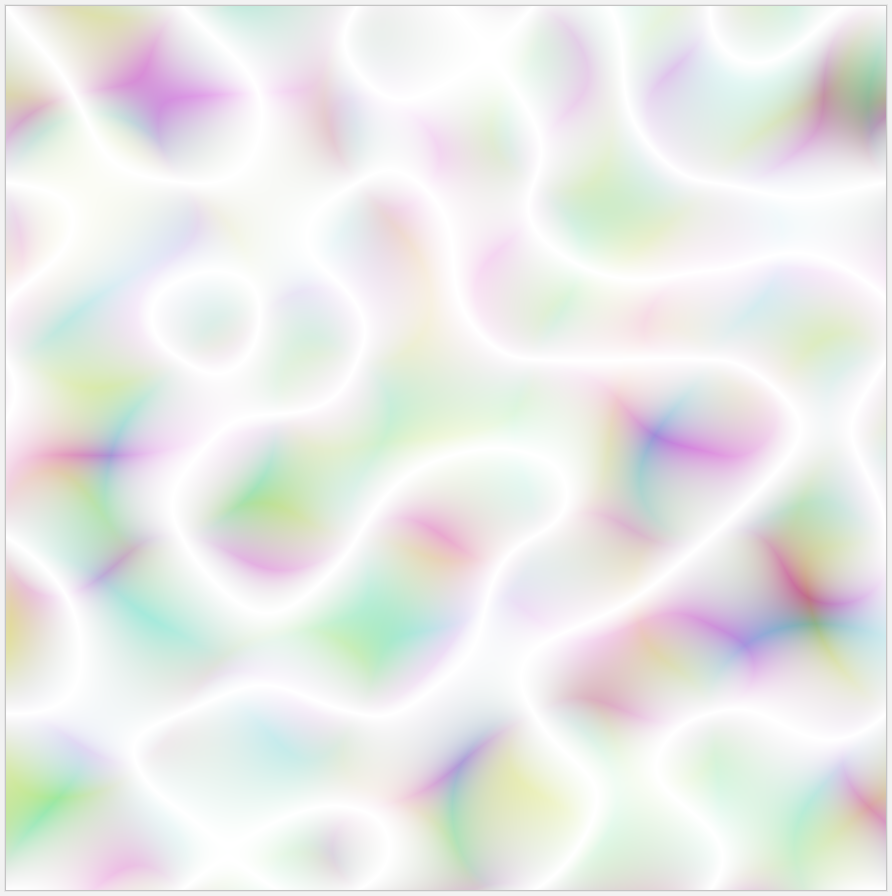
Reproduce this background procedurally as a WebGL 2 fragment shader.

```glsl
#version 300 es
precision highp float;
// Pastel ink clouds parted by glowing white veins, inside a thin grey frame.

uniform vec2 u_resolution;
out vec4 fragColor;

// Unit gradient at a lattice point, one set per seed
vec2 gradientAt(vec2 cell, float seed) {
    float h = fract(sin(dot(cell, vec2(127.1, 311.7)) + seed * 74.7) * 43758.5453);
    return vec2(cos(6.28319 * h), sin(6.28319 * h));
}

float gradientNoise(vec2 p, float seed) {
    vec2 i = floor(p), f = p - i;
    vec2 s = f * f * f * (f * (f * 6.0 - 15.0) + 10.0);
    vec2 e = vec2(1.0, 0.0);
    float a = dot(gradientAt(i, seed), f);
    float b = dot(gradientAt(i + e.xy, seed), f - e.xy);
    float c = dot(gradientAt(i + e.yx, seed), f - e.yx);
    float d = dot(gradientAt(i + e.xx, seed), f - e.xx);
    return mix(mix(a, b, s.x), mix(c, d, s.x), s.y);
}

void main() {
    vec2 uv = gl_FragCoord.xy / u_resolution;
    vec2 p = (uv - 0.006) / 0.988 * 5.0;

    // White veins lie where the density noise crosses zero
    float density = abs(gradientNoise(p, 1.0));

    // Each channel is absorbed along creases of its own noise
    vec3 crease = abs(vec3(gradientNoise(p, 2.0),
                           gradientNoise(p, 3.0),
                           gradientNoise(p, 4.0)));
    vec3 absorption = 0.15 + vec3(0.68, 0.85, 0.68) * exp(-crease * vec3(4.0, 7.0, 4.0));
    vec3 color = 1.0 - density * absorption;

    // Frame line and pale margin
    vec2 edge = 0.494 - abs(uv - 0.5);
    float inset = min(edge.x, edge.y);
    float aa = 0.5 / min(u_resolution.x, u_resolution.y);
    color = mix(vec3(0.95), color, smoothstep(-aa, aa, inset));
    float line = 1.0 - smoothstep(0.0008 - aa, 0.0008 + aa, abs(inset));
    color = mix(color, vec3(0.77), line);

    fragColor = vec4(color, 1.0);
}
```
